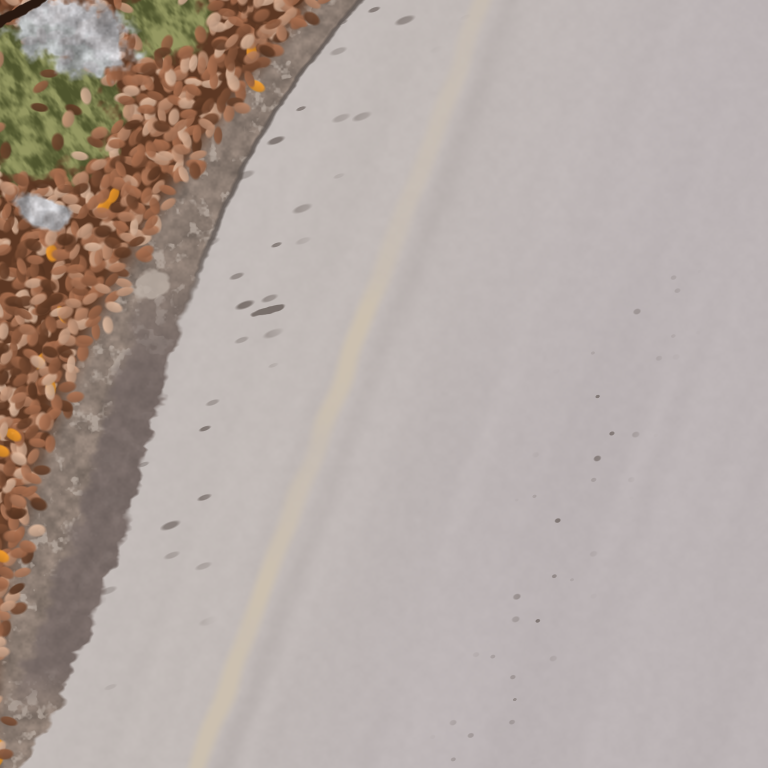
Give the GLSL for this texture, as a Shadertoy shader.

```glsl
// A pale asphalt road with a damp dirt shoulder and a leafy verge.
// Curves split the canvas into zones; cells and noise add the detail.
const vec3 ROAD = vec3(0.755, 0.725, 0.712);
const vec3 ROAD_FAR = vec3(0.733, 0.702, 0.705);
const vec3 PAINT = vec3(0.80, 0.752, 0.682);
const vec3 DIRT = vec3(0.54, 0.48, 0.44);
const vec3 DAMP = vec3(0.455, 0.405, 0.39);
const vec3 GRAVEL = vec3(0.73, 0.68, 0.64);
const vec3 SPECK = vec3(0.40, 0.36, 0.34);
const vec3 LEAF_DARK = vec3(0.36, 0.22, 0.14);
const vec3 LEAF_RUST = vec3(0.64, 0.42, 0.30);
const vec3 LEAF_PALE = vec3(0.83, 0.69, 0.59);
const vec3 LEAF_GOLD = vec3(0.90, 0.58, 0.16);
const vec3 GRASS_DARK = vec3(0.31, 0.33, 0.18);
const vec3 GRASS_LIGHT = vec3(0.58, 0.59, 0.38);
const vec3 STONE = vec3(0.76, 0.77, 0.79);
const float LEAF_CELLS = 48.0;
const float LINE_SLOPE = 0.372;

float hash(vec2 p) {
  vec3 q = fract(vec3(p.xyx) * 0.1031);
  q += dot(q, q.yzx + 33.33);
  return fract((q.x + q.y) * q.z);
}
float noise(vec2 p) {
  vec2 i = floor(p), f = fract(p);
  f = f * f * (3.0 - 2.0 * f);
  return mix(mix(hash(i), hash(i + vec2(1, 0)), f.x),
             mix(hash(i + vec2(0, 1)), hash(i + 1.0), f.x), f.y);
}
float fbm(vec2 p) {
  return 0.55 * noise(p) + 0.3 * noise(p * 2.1 + 7.0) + 0.15 * noise(p * 4.3 + 19.0);
}
vec2 turn(vec2 p, float a) {
  return vec2(cos(a) * p.x + sin(a) * p.y, cos(a) * p.y - sin(a) * p.x);
}
float bell(float x, float width) { return exp(-x * x / (width * width)); }

// Boundary curves: x as a function of height
float roadEdge(float y) { return 0.03 + y * (0.621 + y * (-0.836 + y * 0.655)); }
float leafEdge(float y) { return (y - 0.17) * (0.286 + 0.434 * (y - 0.52)); }

// Soft ellipse with a ragged outline
float blob(vec2 p, vec2 center, vec2 radius, float angle) {
  float d = length(turn(p - center, angle) / radius) + 0.8 * (fbm(p * 55.0) - 0.5);
  return 1.0 - smoothstep(0.8, 1.15, d);
}
float grassCover(vec2 p) {
  return max(blob(p, vec2(0.04, 0.87), vec2(0.12, 0.105), -0.5),
             blob(p, vec2(0.215, 0.975), vec2(0.055), 0.6));
}

// One layer of scattered leaves
vec3 scatterLeaves(vec3 base, vec2 p, float seed) {
  for (int k = 0; k < 9; k++) {
    vec2 id = floor(p * LEAF_CELLS) + vec2(k % 3, k / 3) - 1.0;
    vec2 key = id + seed * 37.0 + 100.0;
    vec2 center = (id + vec2(hash(key), hash(key + 51.3))) / LEAF_CELLS;
    float cover = smoothstep(-0.035, 0.025, leafEdge(center.y) - center.x);
    if (hash(key + 9.7) > cover * (1.0 - 0.88 * grassCover(center))) continue;
    vec2 q = turn(p - center, 2.6 * hash(key + 23.1) - 0.6) * LEAF_CELLS;
    float d = length(q / vec2(0.58, 0.27 + 0.14 * hash(key + 3.3)));
    float tone = hash(key + 77.7);
    vec3 tint = mix(LEAF_DARK, LEAF_RUST, smoothstep(0.0, 0.4, tone));
    tint = mix(tint, LEAF_PALE, smoothstep(0.5, 1.0, tone));
    tint = mix(tint, LEAF_GOLD, step(0.985, hash(key + 5.9)));
    tint *= 0.97 + 0.32 * clamp(q.y, -0.5, 0.5);
    base = mix(base, tint, 0.9 - 0.9 * smoothstep(0.7, 1.15, d));
  }
  return base;
}

// Small flattened marks, one candidate per cell
float specks(vec2 p, float cells, float chance, vec2 size) {
  vec2 g = p * cells, id = floor(g);
  vec2 center = 0.3 + 0.4 * vec2(hash(id + 3.0), hash(id + 41.0));
  vec2 q = turn(fract(g) - center, 0.35) / (size * (0.55 + 0.6 * hash(id + 8.0)));
  float shown = step(hash(id + 67.0), chance) * (0.35 + 0.65 * hash(id + 15.0));
  return shown * (1.0 - smoothstep(0.55, 1.15, length(q)));
}

vec3 roadSurface(vec2 p, float fromEdge) {
  float across = p.x - LINE_SLOPE * p.y;
  vec3 c = mix(ROAD, ROAD_FAR, smoothstep(0.15, 0.65, across));
  c += 0.022 * (noise(vec2(across * 38.0, p.y * 2.5)) + fbm(p * 90.0) - 1.0);
  // Worn painted line, darker track on its right
  float offset = across - 0.257 + 0.008 * (noise(p * 22.0) - 0.5);
  float wear = 0.35 + 0.6 * noise(vec2(p.y * 17.0, 2.0));
  wear *= 1.0 - 0.45 * smoothstep(0.55, 0.9, p.y);
  c = mix(c, PAINT, wear * (1.0 - smoothstep(0.004, 0.021, abs(offset))));
  c -= 0.024 * bell(offset - 0.038, 0.017);
  // Debris beside the shoulder and along the far track
  float side = (1.0 - smoothstep(0.06, 0.17, fromEdge)) * smoothstep(0.05, 0.2, p.y);
  float track = bell(across - 0.615, 0.045) * (1.0 - smoothstep(0.5, 0.75, p.y));
  float marks = max(side * specks(p, 24.0, 0.34, vec2(0.30, 0.11)),
                    track * specks(p + 0.37, 38.0, 0.27, vec2(0.19, 0.14)));
  marks = max(marks, blob(p, vec2(0.35, 0.596), vec2(0.025, 0.005), 0.28));
  return mix(c, SPECK, 0.8 * marks);
}

vec3 shoulder(vec2 p, float fromEdge) {
  vec3 c = DIRT * (0.78 + 0.42 * fbm(p * 75.0));
  c = mix(c, GRAVEL, 0.7 * smoothstep(0.58, 0.78, fbm(p * 72.0 + 31.0)));
  float strip = smoothstep(-0.075, -0.055, fromEdge + 0.02 * (fbm(p * 35.0) - 0.5));
  strip *= smoothstep(0.06, 0.14, p.y) * (1.0 - smoothstep(0.5, 0.68, p.y));
  c = mix(c, DAMP * (0.9 + 0.2 * fbm(p * 80.0)), 0.9 * strip);
  return mix(c, GRAVEL, 0.8 * blob(p, vec2(0.2, 0.63), vec2(0.024, 0.016), 0.5));
}

vec3 verge(vec2 p, vec3 c) {
  c = mix(c, LEAF_DARK, smoothstep(-0.02, 0.03, leafEdge(p.y) - p.x));
  float blades = fbm(turn(p, 0.6) * vec2(85.0, 45.0));
  c = mix(c, mix(GRASS_DARK, GRASS_LIGHT, smoothstep(0.25, 0.75, blades)), grassCover(p));
  for (int i = 0; i < 3; i++) c = scatterLeaves(c, p, float(i));
  // Pale stones and a dark twig
  float stones = max(blob(p, vec2(0.095, 0.955), vec2(0.08, 0.047), -0.35),
                     blob(p, vec2(0.055, 0.725), vec2(0.036, 0.021), -0.4));
  c = mix(c, STONE * (0.55 + 0.75 * fbm(p * 70.0)), 0.9 * stones);
  return mix(c, LEAF_DARK * 0.45, blob(p, vec2(0.025, 0.985), vec2(0.045, 0.007), 0.5));
}

void mainImage(out vec4 fragColor, in vec2 fragCoord) {
  vec2 p = fragCoord / iResolution.xy;
  float ragged = mix(0.026, 0.008, smoothstep(0.45, 0.7, p.y));
  float fromEdge = p.x - roadEdge(p.y) + ragged * (fbm(p * vec2(35.0, 60.0)) - 0.5);
  vec3 c = verge(p, shoulder(p, fromEdge));
  c = mix(c, roadSurface(p, fromEdge), smoothstep(-0.004, 0.004, fromEdge));
  // Dark crack along the upper edge
  float crack = 1.0 - smoothstep(0.001, 0.006, abs(fromEdge));
  c = mix(c, SPECK * 0.85, 0.75 * crack * smoothstep(0.55, 0.7, p.y));
  fragColor = vec4(c, 1.0);
}
```
